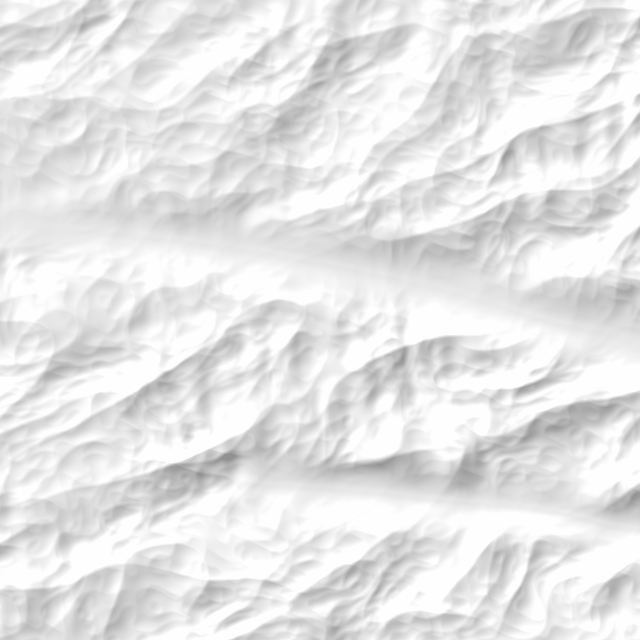
Reproduce this texture map procedurally as a WebGL 2 fragment shader.

```glsl
#version 300 es
precision highp float;
// Shaded relief of eroded mountains, lit from the upper left.
// Ridged gradient noise, stretched along slanting crests, forms the heights;
// two winding valleys flatten it, and its slope toward the light sets the grey.

uniform vec2 u_resolution;
out vec4 fragColor;

vec2 randomDirection(vec2 cell) {
  float angle = 6.2832 * fract(sin(dot(cell, vec2(127.1, 311.7))) * 43758.5453);
  return vec2(cos(angle), sin(angle));
}

float gradientNoise(vec2 p) {
  vec2 cell = floor(p), f = fract(p);
  vec2 s = f * f * f * (f * (f * 6.0 - 15.0) + 10.0);
  vec2 e = vec2(1.0, 0.0);
  float a = dot(randomDirection(cell), f);
  float b = dot(randomDirection(cell + e.xy), f - e.xy);
  float c = dot(randomDirection(cell + e.yx), f - e.yx);
  float d = dot(randomDirection(cell + e.xx), f - e.xx);
  return mix(mix(a, b, s.x), mix(c, d, s.x), s.y);
}

// 0 on the valley floors, rising to 1 on open mountain ground
float valleyMask(vec2 p) {
  float wobble = 0.012 * gradientNoise(vec2(p.x * 7.0, 3.5));
  float mainAxis = 0.65 - 0.05 * p.x - 0.14 * p.x * p.x + wobble;
  float x = p.x - 0.38;
  float sideAxis = 0.245 - 0.05 * x - 0.1 * x * x - wobble;
  float mainValley = smoothstep(0.004, 0.085, abs(p.y - mainAxis));
  float sideValley = smoothstep(0.003, 0.07, abs(p.y - sideAxis));
  return mainValley * mix(1.0, sideValley, smoothstep(-0.08, 0.06, x));
}

float terrainHeight(vec2 p) {
  vec2 warped = p + 0.035 * vec2(gradientNoise(p * 6.0 + 4.3),
                                 gradientNoise(p * 6.0 + 17.8));
  float height = 0.05;

  // Ridges: each octave is finer, gentler and less stretched
  float frequency = 6.0, steepness = 0.66, stretch = 0.48, tilt = 0.62;
  for (int i = 0; i < 4; i++) {
    vec2 along = vec2(cos(tilt), sin(tilt));
    vec2 q = vec2(dot(warped, along) * stretch, dot(warped, vec2(-along.y, along.x)));
    float ridge = 0.25 - abs(gradientNoise(q * frequency + 9.7 * float(i) + 2.3));
    height += steepness / (0.72 * frequency) * ridge;
    frequency *= 1.83;
    steepness *= 0.77;
    stretch = mix(stretch, 1.0, 0.3);
    tilt -= 0.13;
  }

  // Gullies: narrow ribs running down the slopes
  vec2 ribs = vec2(warped.x * 27.0 + warped.y * 5.0, warped.y * 9.0);
  float patches = smoothstep(-0.25, 0.3, gradientNoise(p * 4.0 + 31.0));
  height += 0.036 * patches * gradientNoise(ribs);

  // Relief grows bolder toward the lower right
  float boldness = 1.0 + 0.28 * (p.x - p.y);
  return height * boldness * mix(0.1, 1.0, valleyMask(p));
}

void main() {
  vec2 p = gl_FragCoord.xy / u_resolution.y;

  // Slope toward the light, taken over a short span to soften crests
  vec2 towardLight = normalize(vec2(-0.65, 0.76));
  vec2 span = 0.0032 * towardLight;
  float slope = (terrainHeight(p - span) - terrainHeight(p + span)) / 0.0064;

  float grey = clamp(0.907 + 0.105 * slope, 0.57, 0.995);
  fragColor = vec4(vec3(grey), 1.0);
}
```
